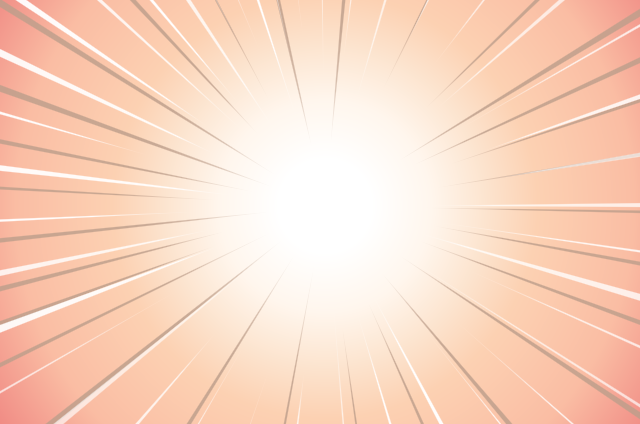
Write a Shadertoy shader that draws this background.

```glsl
// Radial speed-line burst: a white glow on peach with tapered white and taupe rays.

const vec2  CENTER       = vec2(0.508, 0.514);  // burst origin, share of the canvas
const int   DARK_RAYS    = 28;
const int   LIGHT_RAYS   = 40;
const vec2  DARK_START   = vec2(0.13, 0.34);    // nearest and farthest inner tips
const vec2  LIGHT_START  = vec2(0.20, 0.44);
const vec2  DARK_SPREAD  = vec2(0.006, 0.012);  // half width gained per unit length
const vec2  LIGHT_SPREAD = vec2(0.005, 0.016);
const float DARK_ALPHA   = 0.82;
const float TAU          = 6.2831853;

const vec3 WHITE  = vec3(1.00, 1.00, 1.00);
const vec3 CREAM  = vec3(1.00, 0.965, 0.93);
const vec3 APRICOT = vec3(0.99, 0.90, 0.82);
const vec3 PEACH  = vec3(0.99, 0.82, 0.70);
const vec3 SALMON = vec3(0.98, 0.74, 0.64);
const vec3 CORAL  = vec3(0.94, 0.53, 0.51);
const vec3 TAUPE  = vec3(0.74, 0.62, 0.545);

float hash(float n) {
    return fract(sin(n * 12.9898) * 43758.5453);
}

float ramp(float from, float to, float x) {
    return clamp((x - from) / (to - from), 0.0, 1.0);
}

// Glow colour at a distance from the burst origin
vec3 glow(float r) {
    vec3 c = mix(WHITE, CREAM, ramp(0.11, 0.25, r));
    c = mix(c, APRICOT, ramp(0.25, 0.37, r));
    c = mix(c, PEACH, ramp(0.37, 0.50, r));
    c = mix(c, SALMON, ramp(0.50, 0.73, r));
    return mix(c, CORAL, ramp(0.73, 0.94, r));
}

// Even angles bent by a few harmonics, so that rays bunch and part
float darkAngle(float i) {
    float t = TAU * i / float(DARK_RAYS);
    return t - 0.11 + 0.050 * sin(t + 0.38) - 0.229 * sin(2.0 * t - 0.375)
             + 0.044 * sin(4.0 * t + 0.56) - 0.034 * cos(6.0 * t);
}

float lightAngle(float i) {
    float t = TAU * i / float(LIGHT_RAYS);
    return t - 0.068 + 0.206 * cos(t - 0.436) - 0.070 * cos(2.0 * t)
             + 0.061 * cos(3.0 * t - 3.87);
}

// Coverage of a wedge that starts as a point and widens outward
float wedge(vec2 p, float angle, float start, float spread, float pixel) {
    vec2 dir = vec2(cos(angle), sin(angle));
    float along = dot(p, dir) - start;
    float across = abs(dir.x * p.y - dir.y * p.x);
    float halfWidth = spread * max(along, 0.0);
    float edge = clamp((halfWidth - across) / pixel + 0.5, 0.0, 1.0);
    return edge * min(1.0, 2.0 * halfWidth / pixel);
}

void mainImage(out vec4 fragColor, in vec2 fragCoord) {
    vec2 p = (fragCoord - CENTER * iResolution.xy) / iResolution.y;
    float pixel = 1.2 / iResolution.y;
    float r = length(p);
    vec3 color = glow(r);

    // Taupe rays, fainter toward the glow
    float dark = 0.0;
    for (int i = 0; i < DARK_RAYS; i++) {
        float id = float(i);
        float h = hash(id + 1.7);
        float start = mix(DARK_START.x, DARK_START.y, h * h);
        float spread = mix(DARK_SPREAD.x, DARK_SPREAD.y, hash(id + 41.3));
        dark = max(dark, wedge(p, darkAngle(id), start, spread, pixel));
    }
    color = mix(color, TAUPE, dark * DARK_ALPHA * mix(0.4, 1.0, ramp(0.12, 0.42, r)));

    // White rays of varied strength on top
    float light = 0.0;
    for (int i = 0; i < LIGHT_RAYS; i++) {
        float id = float(i);
        float start = mix(LIGHT_START.x, LIGHT_START.y, hash(id + 7.9));
        float h = hash(id + 23.1);
        float spread = mix(LIGHT_SPREAD.x, LIGHT_SPREAD.y, h * h);
        float strength = mix(0.6, 1.0, hash(id + 61.7));
        light = max(light, strength * wedge(p, lightAngle(id), start, spread, pixel));
    }
    color = mix(color, WHITE, light);

    fragColor = vec4(color, 1.0);
}
```
